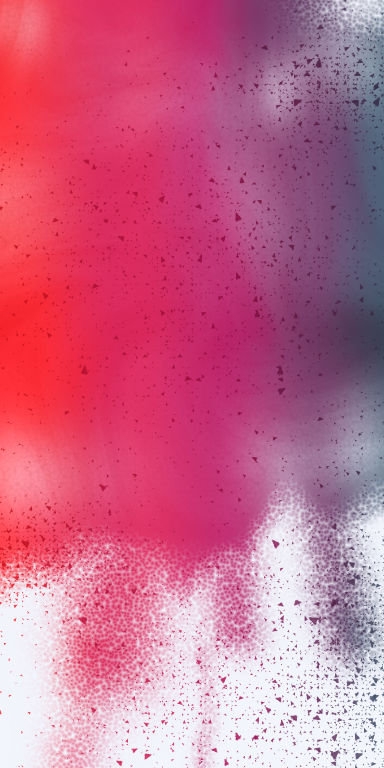
Give the GLSL for this background, as a Shadertoy shader.

```glsl
// A burst of coloured powder hanging over pale paper, scarlet through plum to slate.
// A bent colour ramp gives the dye, layered sines the billows, cellular noise the
// grain, and jittered grids of small flakes the flying specks.

const vec3 PAPER   = vec3(0.95, 0.96, 0.99);
const vec3 SCARLET = vec3(1.00, 0.13, 0.17);
const vec3 CRIMSON = vec3(0.86, 0.12, 0.33);
const vec3 MAGENTA = vec3(0.72, 0.08, 0.37);
const vec3 PLUM    = vec3(0.45, 0.19, 0.39);
const vec3 SLATE   = vec3(0.25, 0.34, 0.43);
const float GRAIN_SCALE  = 100.0;
const float GRAIN_AMOUNT = 0.75;
const float BILLOW       = 0.10;
const int   SPECK_LAYERS = 5;

float rand(vec2 p) {
    return fract(sin(dot(p, vec2(127.1, 311.7))) * 43758.5);
}

vec2 rand2(vec2 p) {
    return vec2(rand(p), rand(p + 19.7));
}

// Layered, warped sines, roughly -1 to 1
float clouds(vec2 p) {
    float sum = 0.0, amp = 0.5;
    for (int i = 0; i < 6; i++) {
        p = mat2(0.8, 0.6, -0.6, 0.8) * p * 1.75 + 1.3;
        p += 0.7 * sin(p.yx * 1.2 + float(i));
        sum += amp * sin(p.x) * cos(p.y);
        amp *= 0.6;
    }
    return sum;
}

// Distance to the nearest jittered cell point
float cellular(vec2 p) {
    vec2 cell = floor(p);
    float nearest = 2.0;
    for (int j = -1; j <= 1; j++)
        for (int i = -1; i <= 1; i++) {
            vec2 c = cell + vec2(i, j);
            nearest = min(nearest, length(c + rand2(c) - p));
        }
    return nearest;
}

float glow(vec2 p, vec2 centre, vec2 radius) {
    vec2 d = (p - centre) / radius;
    return exp(-dot(d, d));
}

float plume(vec2 p, vec2 a, vec2 b, float width) {
    vec2 ab = b - a;
    float d = length(p - a - ab * clamp(dot(p - a, ab) / dot(ab, ab), 0.0, 1.0));
    return exp(-d * d / (width * width));
}

// Pure pigment by place
vec3 dye(vec2 p) {
    float t = p.x + 0.13 * glow(p, vec2(0.70, 1.98), vec2(0.16, 0.20))
            - 0.09 * glow(p, vec2(0.0, 1.05), vec2(0.3, 0.22))
            + 0.07 * glow(p, vec2(0.58, 1.67), vec2(0.12, 0.15))
            - 0.06 * glow(p, vec2(0.5, 0.5), vec2(0.25, 0.4));
    vec3 c = mix(SCARLET, CRIMSON, smoothstep(-0.02, 0.28, t));
    c = mix(c, MAGENTA, smoothstep(0.32, 0.60, t));
    c = mix(c, PLUM, smoothstep(0.56, 0.82, t));
    return mix(c, SLATE, smoothstep(0.80, 1.02, t));
}

// Pale veils of thin powder
float haze(vec2 p) {
    return 0.50 * glow(p, vec2(0.05, 1.94), vec2(0.09, 0.10))
         + 0.36 * glow(p, vec2(0.00, 1.45), vec2(0.17, 0.16))
         + 0.20 * glow(p, vec2(0.36, 1.77), vec2(0.26, 0.15))
         + 0.42 * glow(p, vec2(0.72, 1.76), vec2(0.06, 0.09))
         + 0.42 * glow(p, vec2(0.88, 1.84), vec2(0.12, 0.12))
         + 0.16 * glow(p, vec2(0.66, 1.42), vec2(0.18, 0.25))
         + 0.36 * glow(p, vec2(0.10, 0.76), vec2(0.22, 0.13))
         + 0.38 * glow(p, vec2(0.73, 0.80), vec2(0.12, 0.18))
         + 0.55 * glow(p, vec2(0.94, 0.87), vec2(0.10, 0.15));
}

// Powder thickness: the main cloud, a gap at the top right, and falling plumes
float thickness(vec2 p, float billow) {
    float edge = 0.53 + 0.17 * exp(-pow((p.x - 0.75) / 0.08, 2.0))
               + 0.16 * smoothstep(0.80, 1.0, p.x);
    float body = smoothstep(-0.10, 0.12, p.y - edge + BILLOW * billow);
    body -= 0.85 * glow(p, vec2(0.95, 1.99), vec2(0.13, 0.08));
    vec2 w = p + 0.03 * vec2(billow, 0.0);
    float falling = 0.80 * plume(w, vec2(0.33, 0.55), vec2(0.28, 0.30), 0.12)
                  + 0.32 * plume(w, vec2(0.22, 0.30), vec2(0.19, 0.0), 0.07)
                  + 0.60 * plume(w, vec2(0.61, 0.62), vec2(0.62, 0.36), 0.06)
                  + 0.18 * plume(w, vec2(0.53, 0.30), vec2(0.53, 0.0), 0.025)
                  + 0.75 * plume(w, vec2(0.81, 0.72), vec2(0.92, 0.34), 0.065);
    return clamp(max(body, falling * (0.9 + 0.5 * billow)), 0.0, 1.0);
}

// Chance of a flake at a place
float scatter(vec2 p) {
    return 0.26 * glow(p, vec2(0.50, 1.30), vec2(0.60, 0.38))
         + 0.85 * glow(p, vec2(0.08, 0.55), vec2(0.22, 0.11))
         + 0.75 * glow(p, vec2(0.87, 1.78), vec2(0.17, 0.13))
         + 0.65 * glow(p, vec2(0.95, 0.28), vec2(0.15, 0.36))
         + 0.35 * glow(p, vec2(0.55, 0.22), vec2(0.35, 0.25));
}

void mainImage(out vec4 fragColor, in vec2 fragCoord) {
    vec2 p = fragCoord / iResolution.y * 2.0;
    p.x = fragCoord.x / iResolution.x;
    float billow = clouds(p * 3.0);
    float grain = 0.5 - cellular(p * GRAIN_SCALE);

    // Shaded powder over paper
    vec3 powder = dye(p + 0.05 * vec2(billow, 0.0));
    float veil = clamp(haze(p) * (1.0 + 0.5 * billow) + 0.07 + 0.06 * billow, 0.0, 0.8);
    powder = mix(powder, mix(PAPER, powder, 0.15), veil);
    powder *= 1.0 - 0.25 * glow(p, vec2(0.95, 1.12), vec2(0.14, 0.12)) + 0.04 * billow;
    float density = thickness(p, billow);
    float loose = 4.0 * density * (1.0 - density);
    float cover = clamp(density + GRAIN_AMOUNT * loose * grain, 0.0, 1.0);
    vec3 color = mix(PAPER, powder + 0.12 * veil * grain, cover);

    // Flakes, from coarse to fine
    float scale = 20.0;
    for (int i = 0; i < SPECK_LAYERS; i++) {
        vec2 g = p * scale + float(i) * 7.3;
        vec2 cell = floor(g), seed = rand2(cell + 3.1);
        vec2 d = g - cell - mix(vec2(0.3), vec2(0.7), seed);
        float angle = 6.28 * seed.x, size = mix(0.07, 0.22, seed.y * seed.y);
        d = mat2(cos(angle), sin(angle), -sin(angle), cos(angle)) * d * vec2(1.0, 1.5);
        float r = length(d) * (1.0 + 0.25 * sin(3.0 * atan(d.y, d.x + 1e-4) + angle));
        float soft = scale / iResolution.x;
        float chance = scatter((cell + 0.5 - float(i) * 7.3) / scale);
        float flake = smoothstep(soft, -soft, r - size) * step(rand(cell + 8.4), chance);
        vec3 ink = dye(p) * mix(vec3(0.95), vec3(0.78, 0.5, 0.65), cover);
        color = mix(color, ink, 0.85 * flake);
        scale *= 1.45;
    }
    fragColor = vec4(clamp(color, 0.0, 1.0), 1.0);
}
```
